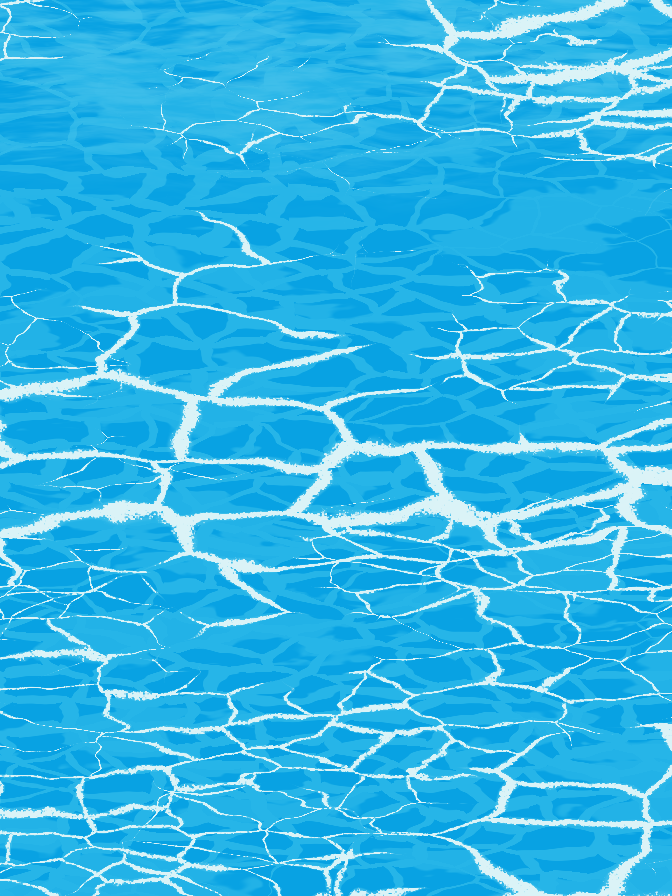
This texture is drawn by a Shadertoy shader. Its source:

```glsl
const vec3 DEEP = vec3(0.03, 0.635, 0.89);
const vec3 SHALLOW = vec3(0.15, 0.71, 0.91);
const vec3 HAZE = vec3(0.28, 0.76, 0.92);
const vec3 FOAM = vec3(0.89, 0.965, 0.97);

float hash(vec2 p) {
    return fract(sin(dot(p, vec2(127.1, 311.7))) * 43758.5453);
}

float noise(vec2 p) {
    vec2 i = floor(p), f = fract(p);
    f = f * f * (3.0 - 2.0 * f);
    float low = mix(hash(i), hash(i + vec2(1, 0)), f.x);
    float high = mix(hash(i + vec2(0, 1)), hash(i + vec2(1, 1)), f.x);
    return mix(low, high, f.y);
}

float fbm(vec2 p) {
    float sum = 0.0, amp = 0.53;
    for (int i = 0; i < 4; i++) {
        sum += amp * noise(p);
        p = p * 2.03 + 17.3;
        amp *= 0.5;
    }
    return sum;
}

// Bends the plane so that straight cell borders become flowing strands
vec2 warp(vec2 p, vec2 freq, vec2 amount) {
    vec2 bend = vec2(fbm(p * freq + 3.7), fbm(p * freq + 41.2));
    return p + (bend - 0.5) * amount;
}

// Distance to the nearest cell border; upright borders are kept thin
float web(vec2 p) {
    vec2 cell = floor(p), nearA = vec2(0), nearB = vec2(0);
    float distA = 9.0, distB = 9.0;
    for (int y = -1; y <= 1; y++) {
        for (int x = -1; x <= 1; x++) {
            vec2 id = cell + vec2(x, y);
            vec2 jitter = vec2(hash(id), hash(id + 57.3));
            vec2 site = id + 0.5 + 0.9 * (jitter - 0.5) - p;
            float d = dot(site, site);
            if (d < distA) {
                distB = distA; nearB = nearA;
                distA = d; nearA = site;
            } else if (d < distB) {
                distB = d; nearB = site;
            }
        }
    }
    vec2 gap = nearB - nearA;
    float span = max(length(gap), 0.001);
    return (distB - distA) / (2.0 * span) * (1.0 + 1.6 * abs(gap.x) / span);
}

// Foam density along a web, swelling and fading with the given cover
float strands(vec2 p, vec2 scale, float width, float cover) {
    float swell = mix(0.3, 1.0, smoothstep(0.2, 0.8, noise(p * scale * 0.8 + 9.1)));
    float w = width * swell * cover + 0.001;
    return (1.0 - smoothstep(w * 0.15, w, web(p * scale))) * smoothstep(0.0, 0.4, cover);
}

void mainImage(out vec4 fragColor, in vec2 fragCoord) {
    vec2 p = fragCoord / iResolution.y;

    // Flat two-tone water: dark pools inside a pale net
    vec2 q = warp(p, vec2(9.0, 24.0), vec2(0.07, 0.03));
    float pool = web(q * vec2(13.0, 36.0));
    float netWidth = mix(0.02, 0.36, smoothstep(0.2, 0.8, fbm(p * vec2(4.0, 11.0) + 5.0)));
    float net = 1.0 - smoothstep(netWidth - 0.025, netWidth + 0.025, pool);
    float patches = smoothstep(0.56, 0.6, fbm(q * vec2(8.0, 30.0) + 71.0));
    vec3 color = mix(DEEP, SHALLOW, max(net, patches * 0.85));

    // Pale distant band with fine ripples
    float ripple = fbm(warp(p, vec2(6.0), vec2(0.1, 0.04)) * vec2(22.0, 150.0));
    float band = smoothstep(0.76, 0.9, p.y + 0.12 * (fbm(p * vec2(3.0, 8.0)) - 0.5));
    color = mix(color, HAZE, band * smoothstep(0.2, 0.8, ripple) * 0.75);

    // Broad and fine foam strands gathered in drifts
    vec2 flow = warp(p, vec2(5.0, 11.0), vec2(0.13, 0.075));
    vec2 fine = warp(p + 2.3, vec2(8.0, 20.0), vec2(0.1, 0.045));
    float drift = smoothstep(0.36, 0.6, fbm(p * vec2(2.4, 5.5) + 12.6));
    float fineDrift = smoothstep(0.42, 0.62, fbm(p * vec2(3.2, 8.0) + 33.0));
    float broadFoam = strands(flow, vec2(5.5, 16.0), 0.28, drift);
    float fineFoam = strands(fine, vec2(10.0, 30.0), 0.2, fineDrift);
    float density = max(broadFoam, fineFoam * 0.85);

    // Thin veil, then stippled grains that dissolve the strand edges
    color = mix(color, HAZE, 0.6 * smoothstep(0.0, 0.35, density));
    float grain = mix(noise(p * 430.0), hash(floor(p * 512.0)), 0.45);
    float stipple = smoothstep(grain - 0.14, grain + 0.14, density * 0.95);
    color = mix(color, FOAM, stipple * smoothstep(0.02, 0.2, density) * 0.95);

    fragColor = vec4(color, 1.0);
}
```
